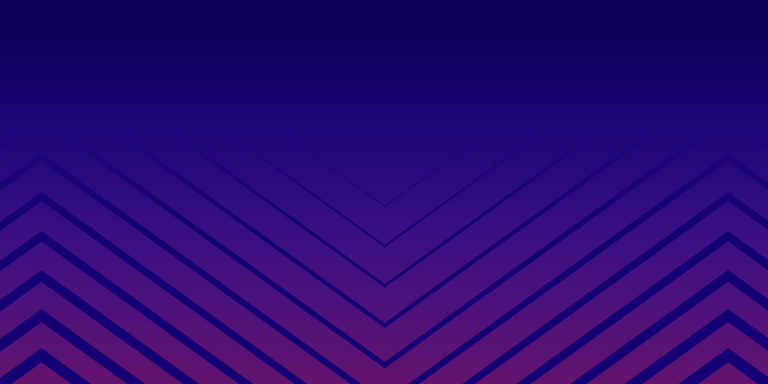
Write a Shadertoy shader that draws this background.

```glsl
// Navy chevron stripes over a vertical night-blue to plum gradient.
// A folded x axis bends level stripes into a zigzag; each stripe is
// thicker than the one above it, and all dissolve toward the top.

#define CENTER_X 0.002      // valley position, from the middle of the canvas
#define PEAK_OFFSET 0.894   // distance from valley to each peak
#define SLOPE 0.722
#define SPACING 0.1016      // vertical step between stripes
#define FIRST_PEAK 0.297    // peak depth of stripe zero
#define THICKNESS 0.0167    // height of stripe zero
#define GROWTH 0.0034       // added height per stripe
#define FADE_START 0.27
#define FADE_END 0.60

const vec3 MIDNIGHT = vec3(0.052, 0.000, 0.345);
const vec3 INDIGO   = vec3(0.120, 0.020, 0.475);
const vec3 VIOLET   = vec3(0.200, 0.052, 0.520);
const vec3 PURPLE   = vec3(0.295, 0.070, 0.490);
const vec3 PLUM     = vec3(0.385, 0.078, 0.430);
const vec3 NAVY     = vec3(0.080, 0.000, 0.455);

float ramp(float start, float end, float x) {
    return clamp((x - start) / (end - start), 0.0, 1.0);
}

// Background colour at a depth measured down from the top edge
vec3 skyGradient(float depth) {
    vec3 color = mix(MIDNIGHT, INDIGO, ramp(0.07, 0.34, depth));
    color = mix(color, VIOLET, ramp(0.34, 0.54, depth));
    color = mix(color, PURPLE, ramp(0.54, 0.78, depth));
    return mix(color, PLUM, ramp(0.78, 1.0, depth));
}

// Smoothed coverage of the zigzag stripes
float chevrons(float x, float depth, float pixel) {
    float fromPeak = abs(abs(x - CENTER_X) - PEAK_OFFSET);
    float row = (depth - SLOPE * fromPeak - FIRST_PEAK) / SPACING;
    float index = floor(row + 0.25);
    float below = (row - index) * SPACING;
    float height = max(THICKNESS + GROWTH * index, 0.0);
    float blur = pixel * sqrt(1.0 + SLOPE * SLOPE);
    return clamp(below / blur + 0.5, 0.0, 1.0)
         - clamp((below - height) / blur + 0.5, 0.0, 1.0);
}

void mainImage(out vec4 fragColor, in vec2 fragCoord) {
    float pixel = 1.0 / iResolution.y;
    float x = (fragCoord.x - 0.5 * iResolution.x) * pixel;
    float depth = 1.0 - fragCoord.y * pixel;

    // Stripes gain strength with depth
    float stripe = chevrons(x, depth, pixel) * smoothstep(FADE_START, FADE_END, depth);
    fragColor = vec4(mix(skyGradient(depth), NAVY, stripe), 1.0);
}
```
